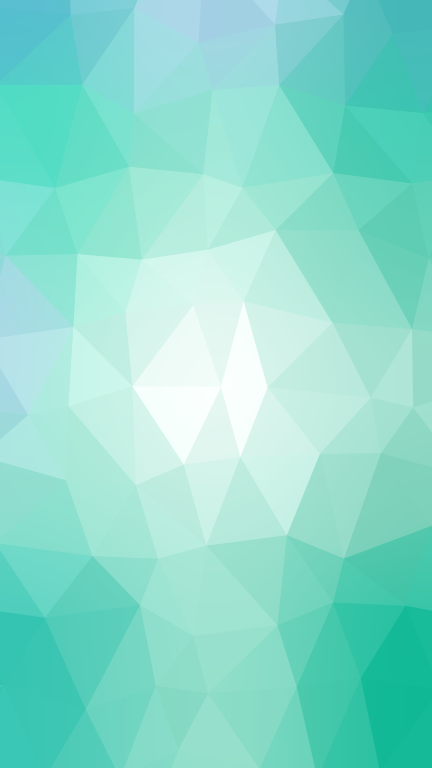
A Shadertoy shader for this background:

```glsl
// Low-poly mint backdrop: a jittered grid is split into triangular facets.
// Each facet takes its tone from a soft colour wash with a white central
// glow and lavender edges, plus a small random change of shade.

#define CELL vec2(0.158, 0.172)
#define JITTER 0.29
#define ROW_SHIFT 0.2
#define SHADE_VARIATION 0.045
#define FACET_GRADIENT 0.25
#define GLOW_CENTRE vec2(0.49, 0.89)
#define GLOW_SIZE vec2(0.29, 0.33)
#define WHITE vec3(0.97, 0.995, 0.985)
#define LAVENDER vec3(0.68, 0.82, 0.92)

float hash(vec2 p) {
    return fract(sin(dot(p, vec2(127.1, 311.7))) * 43758.55);
}

// Elliptical falloff, 1 at its centre.
float glow(vec2 p, vec2 centre, vec2 size) {
    vec2 d = (p - centre) / size;
    return exp(-dot(d, d));
}

// Vertical colour ramps, from bottom to top.
vec3 leftRamp(float y) {
    vec3 c = vec3(0.23, 0.78, 0.71);
    c = mix(c, vec3(0.57, 0.89, 0.81), smoothstep(0.30, 0.68, y));
    c = mix(c, vec3(0.62, 0.93, 0.85), smoothstep(0.65, 0.90, y));
    c = mix(c, vec3(0.42, 0.90, 0.79), smoothstep(0.95, 1.25, y));
    c = mix(c, vec3(0.29, 0.86, 0.76), smoothstep(1.20, 1.50, y));
    return mix(c, vec3(0.33, 0.74, 0.81), smoothstep(1.50, 1.75, y));
}

vec3 middleRamp(float y) {
    vec3 c = vec3(0.57, 0.87, 0.79);
    c = mix(c, vec3(0.63, 0.91, 0.83), smoothstep(0.30, 0.85, y));
    return mix(c, vec3(0.56, 0.89, 0.83), smoothstep(1.25, 1.60, y));
}

vec3 rightRamp(float y) {
    vec3 c = vec3(0.10, 0.74, 0.61);
    c = mix(c, vec3(0.47, 0.81, 0.72), smoothstep(0.32, 0.62, y));
    c = mix(c, vec3(0.61, 0.87, 0.80), smoothstep(0.60, 0.90, y));
    c = mix(c, vec3(0.38, 0.81, 0.71), smoothstep(0.92, 1.22, y));
    c = mix(c, vec3(0.23, 0.79, 0.69), smoothstep(1.22, 1.50, y));
    return mix(c, vec3(0.27, 0.72, 0.72), smoothstep(1.50, 1.70, y));
}

vec3 colourWash(vec2 p) {
    vec3 c = mix(leftRamp(p.y), middleRamp(p.y), smoothstep(0.02, 0.48, p.x));
    c = mix(c, rightRamp(p.y), smoothstep(0.52, 0.95, p.x));
    c = mix(c, LAVENDER, 0.85 * glow(p, vec2(0.0, 1.0), vec2(0.10, 0.28)));
    c = mix(c, LAVENDER, 0.90 * glow(p, vec2(0.5, 1.76), vec2(0.24, 0.17)));
    return mix(c, WHITE, glow(p, GLOW_CENTRE, GLOW_SIZE));
}

// Mesh corner of a grid cell: shifted by row, then jittered.
vec2 meshCorner(vec2 id) {
    vec2 offset = (vec2(hash(id), hash(id + 57.3)) - 0.5) * 2.0 * JITTER;
    offset.x += (mod(id.y, 2.0) * 2.0 - 1.0) * ROW_SHIFT;
    return (id + offset) * CELL;
}

// Signed distance to the line a-b, positive on its left.
float edgeDistance(vec2 p, vec2 a, vec2 b) {
    vec2 e = normalize(b - a);
    return e.x * (p.y - a.y) - e.y * (p.x - a.x);
}

// Adds one smooth-edged facet; total.a holds the summed coverage.
void addFacet(inout vec4 total, vec2 p, vec2 a, vec2 b, vec2 c, float pixel) {
    float inner = min(edgeDistance(p, a, b),
                  min(edgeDistance(p, b, c), edgeDistance(p, c, a)));
    float coverage = smoothstep(-0.6 * pixel, 0.6 * pixel, inner);
    if (coverage <= 0.0) return;
    vec2 facetCentre = (a + b + c) / 3.0;
    vec3 tone = colourWash(mix(facetCentre, p, FACET_GRADIENT));
    float shade = (hash(facetCentre * 37.0) - 0.5) * 2.0 * SHADE_VARIATION;
    tone += shade * vec3(1.0, 0.45, 0.6);
    total += vec4(tone, 1.0) * coverage;
}

void mainImage(out vec4 fragColor, in vec2 fragCoord) {
    vec2 p = fragCoord / iResolution.xy * vec2(1.0, 16.0 / 9.0);
    float pixel = 1.0 / iResolution.x;
    vec2 cell = floor(p / CELL);
    vec4 total = vec4(colourWash(p), 1.0) * 0.001;

    // Split each nearby quad along its shorter diagonal.
    for (int j = -1; j <= 1; j++)
    for (int i = -1; i <= 1; i++) {
        vec2 id = cell + vec2(float(i), float(j));
        vec2 a = meshCorner(id);
        vec2 b = meshCorner(id + vec2(1.0, 0.0));
        vec2 c = meshCorner(id + vec2(1.0, 1.0));
        vec2 d = meshCorner(id + vec2(0.0, 1.0));
        if (distance(a, c) < distance(b, d)) {
            addFacet(total, p, a, b, c, pixel);
            addFacet(total, p, a, c, d, pixel);
        } else {
            addFacet(total, p, a, b, d, pixel);
            addFacet(total, p, b, c, d, pixel);
        }
    }
    fragColor = vec4(clamp(total.rgb / total.a, 0.0, 1.0), 1.0);
}
```
